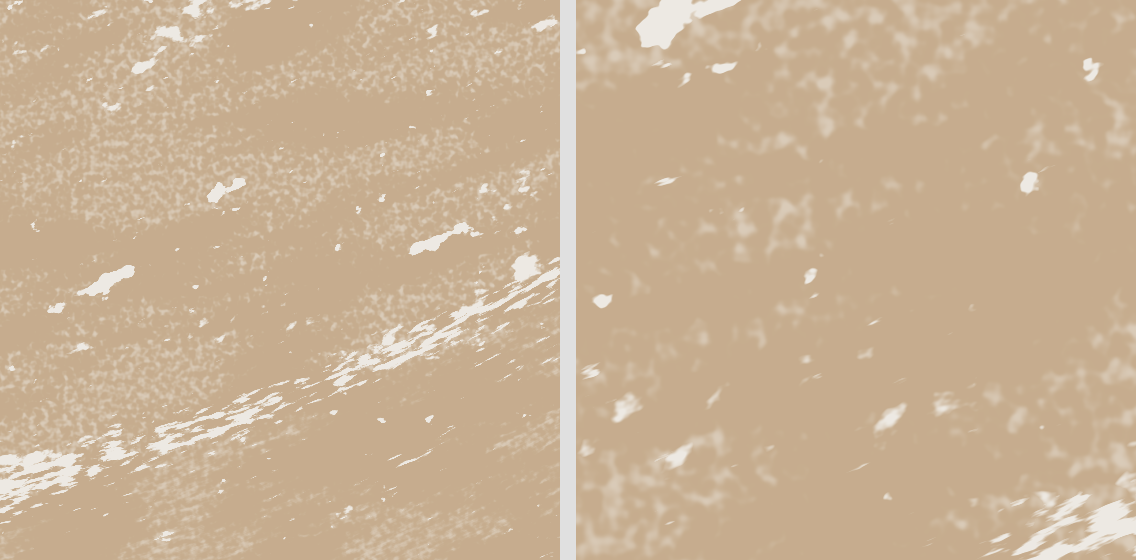
Left, the full canvas; right, a detail of the centre.
Give the GLSL for this texture, as a WebGL 1 fragment shader.

```glsl
precision highp float;
// Weathered tan stone with chalky speckle and a slanting band of white scratches.

uniform vec2 u_resolution;

vec2 gradientAt(vec2 cell) {
  float angle = 6.2832 * fract(sin(dot(cell, vec2(127.1, 311.7))) * 43758.545);
  return vec2(cos(angle), sin(angle));
}

// Gradient noise, roughly -1 to 1
float noise(vec2 p) {
  vec2 i = floor(p), f = fract(p);
  vec2 w = f * f * f * (f * (f * 6.0 - 15.0) + 10.0);
  float a = dot(gradientAt(i), f);
  float b = dot(gradientAt(i + vec2(1.0, 0.0)), f - vec2(1.0, 0.0));
  float c = dot(gradientAt(i + vec2(0.0, 1.0)), f - vec2(0.0, 1.0));
  float d = dot(gradientAt(i + 1.0), f - 1.0);
  return 1.4 * mix(mix(a, b, w.x), mix(c, d, w.x), w.y);
}

float fbm(vec2 p) {
  float sum = 0.0, gain = 0.5;
  for (int i = 0; i < 4; i++) {
    sum += gain * noise(p);
    p = p * 2.03 + vec2(17.3, 9.1);
    gain *= 0.5;
  }
  return sum;
}

float bump(float x, float width) {
  return exp(-x * x / (width * width));
}

// Soft elongated ridge, 1 at its centre line
float ridge(vec2 p, vec2 centre, float halfLength) {
  vec2 axis = vec2(0.906, 0.423);
  vec2 q = p - centre;
  q -= axis * clamp(dot(q, axis), -halfLength, halfLength);
  return bump(length(q), 0.014);
}

void main() {
  vec2 uv = gl_FragCoord.xy / u_resolution.y;

  // Layers slope up to the right; the scratched band follows a gentle curve
  vec2 layer = vec2(uv.x, uv.y - 0.27 * uv.x);
  float across = uv.y - 0.13 - uv.x * (0.25 + 0.13 * uv.x);
  float below = 1.0 - smoothstep(-0.06, 0.0, across);
  float above = smoothstep(0.01, 0.07, across);

  float streak = fbm(vec2(uv.x * 22.0, across * 85.0) + 31.0);
  float region = fbm(layer * vec2(3.0, 7.0) + vec2(5.7, 42.3));
  float detail = fbm(layer * vec2(24.0, 34.0) + 71.0);

  // Fine pale grain gathered in drifting patches
  float speckle = 0.5 * noise(uv * 80.0) + 0.3 * noise(uv * 150.0 + 13.0);
  float grain = mix(speckle, 0.6 * streak + 0.6 * speckle, below);
  float patches = fbm(layer * vec2(2.5, 8.0) + vec2(88.0, 3.0)) + 0.3 * region - 0.06 * below;
  float pale = smoothstep(-0.06, 0.2, patches + 0.35 * grain)
             * smoothstep(-0.25, 0.5, grain) * 0.5;

  // Crusty flakes, denser along the upper lip of the band and in the corner
  float crust = 0.9 * region + 0.6 * detail - 0.43 - 0.12 * below
              + 0.24 * bump(across - 0.04, 0.03)
              + 0.1 * smoothstep(0.85, 1.0, uv.y)
              + 0.6 * bump(length(uv - vec2(1.0, 0.03)), 0.09);

  // A few separate long flakes
  float flakes = -1.0;
  for (int i = 0; i < 3; i++) {
    float n = float(i);
    vec2 centre = vec2(fract(0.16 + 0.62 * n), 0.48 + 0.09 * n);
    flakes = max(flakes, ridge(uv, centre, 0.075 - 0.025 * n) + 1.5 * detail - 0.65);
  }

  // Short parallel scratches inside the band, scattered ones beneath it
  float width = 0.05 - 0.015 * uv.x;
  float band = streak + (0.62 - 0.16 * uv.x) * bump(across, width) + 0.25 * region - 0.5;
  float scatter = streak + 0.7 * fbm(vec2(uv.x * 3.0, across * 12.0) + 55.0) - 0.52
                + 0.25 * ridge(uv, vec2(0.29, 0.03), 0.09) - 0.6 * above;

  float white = smoothstep(-0.05, 0.06, max(crust, flakes));
  white = max(white, smoothstep(-0.06, 0.08, max(band, scatter)));

  vec3 tan_stone = vec3(0.776, 0.676, 0.555);
  vec3 chalk = vec3(0.93, 0.915, 0.89);
  gl_FragColor = vec4(mix(tan_stone, chalk, max(pale, white)), 1.0);
}
```
